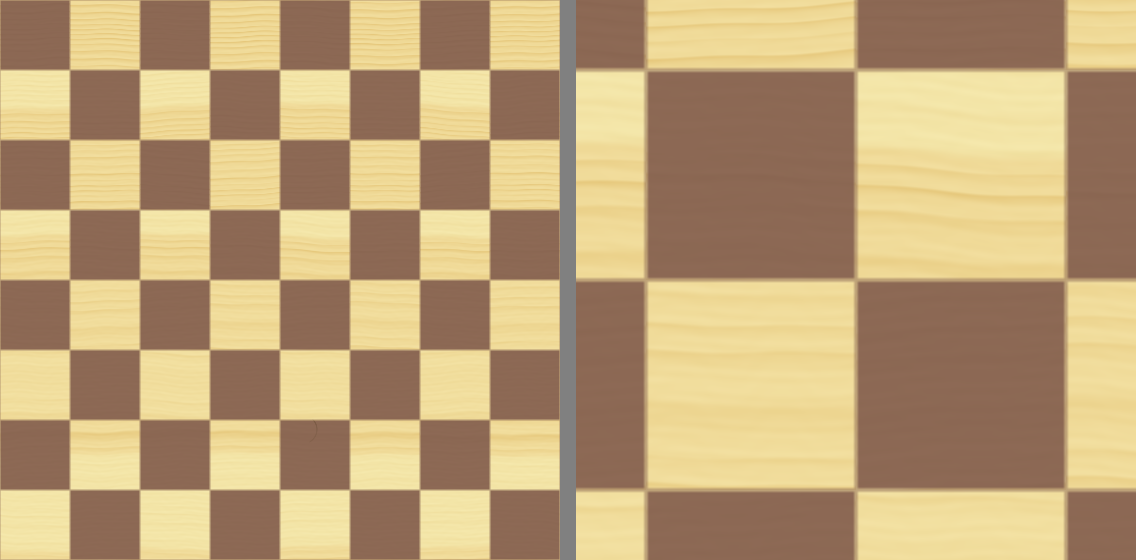
Left: the whole. Right: its middle third, enlarged.
This pattern is drawn by a three.js fragment shader. Its source:

```glsl
const float SQUARES = 8.0;          // squares across and down
const float SEAM = 0.017;           // half width of the soft seam, in squares
const float TAU = 6.2831853;
const vec3 WALNUT = vec3(0.55, 0.41, 0.33);
const vec3 PALE = vec3(0.955, 0.90, 0.66);
const vec3 WARM = vec3(0.94, 0.85, 0.59);
const vec3 RING = vec3(0.89, 0.76, 0.45);
const vec3 SCRATCH = vec3(0.42, 0.31, 0.22);
const vec2 SCRATCH_CENTER = vec2(0.541, 0.233);
const float SCRATCH_RADIUS = 0.025;

varying vec2 vUv;

float hash(vec2 p) {
  return fract(sin(dot(p, vec2(127.1, 311.7))) * 4375.85);
}

// Plank of each row: ring count, ring strength, bottom and top of the grained band
vec4 plank(float row) {
  if (row < 0.5) return vec4(6.0, 0.60, -1.0, 0.17);
  if (row < 1.5) return vec4(6.0, 0.60, 0.50, 2.0);
  if (row < 2.5) return vec4(3.0, 0.22, -1.0, 2.0);
  if (row < 3.5) return vec4(5.0, 0.55, -1.0, 2.0);
  if (row < 4.5) return vec4(7.0, 0.75, -1.0, 0.62);
  if (row < 5.5) return vec4(11.0, 0.65, -1.0, 2.0);
  if (row < 6.5) return vec4(12.0, 0.80, -1.0, 0.48);
  return vec4(12.0, 0.70, -1.0, 2.0);
}

// Slow bend of the grain; whole frequencies wrap across the canvas
float bend(float x, float row) {
  return 0.030 * sin(TAU * (x + row * 0.37))
       + 0.016 * sin(TAU * (3.0 * x + row * 0.61))
       + 0.006 * sin(TAU * (11.0 * x + row * 0.23));
}

// Growth rings: each fades in slowly and ends sharply
float rings(float y, float count, float row) {
  float v = y * count + 0.35 * sin(y * 9.0 + row * 2.0);
  float f = fract(v);
  float weight = 0.35 + 0.65 * hash(vec2(floor(v), row));
  return weight * pow(f, 2.5) * (1.0 - smoothstep(0.82, 1.0, f)) * 1.7;
}

// Fine fibres, long across and thin upward
float fibres(float x, float y, float row) {
  return 0.5 * sin(y * 83.0 + 1.5 * sin(TAU * (5.0 * x + row * 0.3)))
       + 0.3 * sin(y * 131.0 + 2.0 * sin(TAU * (9.0 * x + row * 0.7)))
       + 0.2 * sin(y * 47.0 + 3.0 * sin(TAU * 17.0 * x) + row);
}

// Alternates between -1 and 1 from square to square, easing through 0 at a seam
float alternate(float t) {
  float f = fract(t);
  float side = 1.0 - 2.0 * mod(floor(t), 2.0);
  return side * smoothstep(0.0, SEAM, min(f, 1.0 - f));
}

void main() {
  vec2 board = vUv * SQUARES;
  vec2 cell = mod(floor(board), SQUARES);
  vec2 local = fract(board);
  float row = cell.y;

  // Grain, tilted and shifted a little in every square
  float tilt = (hash(cell + 3.0) - 0.5) * 0.07 * (local.x - 0.5);
  float shift = (hash(cell + 9.0) - 0.5) * 0.05;
  float y = local.y + bend(vUv.x, row) + tilt + shift;
  vec4 wood = plank(row);
  float band = smoothstep(wood.z - 0.03, wood.z + 0.03, y)
             * (1.0 - smoothstep(wood.w - 0.03, wood.w + 0.03, y));
  float ring = rings(y, wood.x, row) * wood.y * mix(0.2, 1.0, band);
  float fibre = fibres(vUv.x, y, row);

  // Pale squares
  vec3 maple = mix(PALE, WARM, band * (0.35 + 0.6 * wood.y));
  maple = mix(maple, RING, clamp(ring, 0.0, 1.0));
  maple += fibre * vec3(0.006, 0.010, 0.016);

  // Brown squares with barely visible grain
  vec3 walnut = WALNUT + 0.004 * fibre - 0.012 * ring;

  // Hairline scratch on one brown square
  vec2 q = vUv - SCRATCH_CENTER;
  float hair = 1.0 - smoothstep(0.0004, 0.0018, abs(length(q) - SCRATCH_RADIUS));
  hair *= smoothstep(0.010, 0.014, q.x) * mix(0.25, 0.6, smoothstep(-0.01, 0.02, q.y));
  walnut = mix(walnut, SCRATCH, hair);

  // Checkerboard with softened seams
  float light = 0.5 + 0.5 * alternate(board.x) * alternate(board.y);
  gl_FragColor = vec4(mix(walnut, maple, light), 1.0);
}
```
